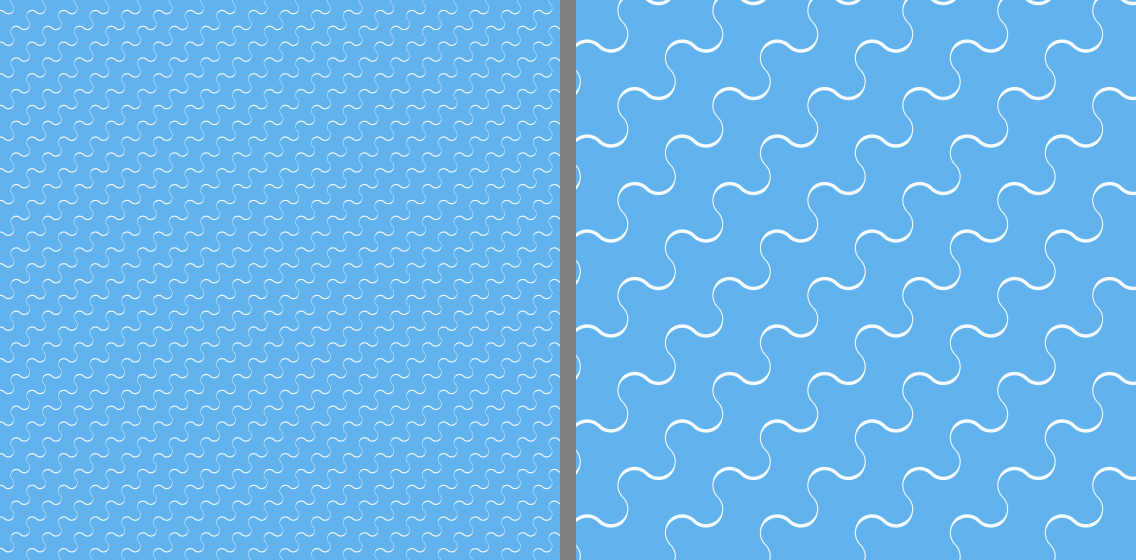
Left: the whole. Right: its middle third, enlarged.
This pattern is drawn by a Shadertoy shader. Its source:

```glsl
const float TAU_TILES = 17.69; // repeats across the canvas height

// Distance to a periodic semicircle of radius 0.25 bulging towards side * y
float arcDistance(vec2 q, float side) {
    vec2 v = fract(q + vec2(0.25 * side, 0.0) + 0.5) - 0.5;
    if (v.y * side > 0.0) return abs(length(v) - 0.25);
    return length(vec2(abs(v.x) - 0.25, v.y));
}

// Share of a pixel covered by a stroke, also for strokes thinner than a pixel
float strokeCoverage(float dist, float halfWidth, float pixel) {
    float outer = clamp(0.5 + (halfWidth - dist) / pixel, 0.0, 1.0);
    float inner = clamp(0.5 - (halfWidth + dist) / pixel, 0.0, 1.0);
    return outer - inner;
}

void mainImage(out vec4 fragColor, in vec2 fragCoord) {
    vec2 p = (fragCoord - 0.5 * iResolution.xy) / iResolution.y * TAU_TILES;
    p -= vec2(-0.205, -0.037);

    // Diagonal axes: x runs along each wave, y runs across the waves
    vec2 q = vec2(p.x + p.y, p.y - p.x);
    float pixel = 1.41421 * TAU_TILES / iResolution.y;

    // Alternating semicircles join into one winding line
    float dist = min(arcDistance(q, 1.0), arcDistance(q, -1.0));

    // The level half of each wave is bold, the upright half is fine
    float along = abs(fract(q.x + 0.5) - 0.5);
    float bold = 1.0 - smoothstep(0.15, 0.42, along);
    float line = strokeCoverage(dist, mix(0.008, 0.0255, bold), pixel);

    vec3 sky = vec3(0.385, 0.698, 0.93);
    vec3 foam = vec3(0.96, 0.985, 1.0);
    fragColor = vec4(mix(sky, foam, line), 1.0);
}
```
